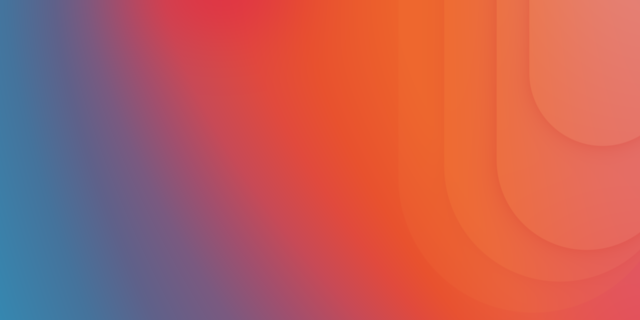
Give the GLSL for this background, as a WebGL 2 fragment shader.

```glsl
#version 300 es
precision highp float;
// Blue to violet to orange gradient whose bands lean and bend with height,
// warmed by a red glow at the top and a pink wash on the right, under four
// nested round-bottomed panels with soft shadows. Lengths are canvas heights.

#define BAND_BEND 1.5
#define GLOW_CENTER vec2(0.69, 1.03)
#define GLOW_SIZE vec2(0.24, 0.17)
#define GLOW_AMOUNT 0.75
#define WASH_START 1.30
#define WASH_END 2.05
#define PANEL_LIFT 0.07
#define SHADOW_DEPTH 0.12
#define SHADOW_WIDTH 0.032

uniform vec2 u_resolution;
out vec4 outColor;

const int STOPS = 9;
const vec3 STOP_COLOR[STOPS] = vec3[](
    vec3(0.21, 0.53, 0.69), vec3(0.27, 0.45, 0.61), vec3(0.37, 0.38, 0.54),
    vec3(0.48, 0.35, 0.50), vec3(0.63, 0.31, 0.43), vec3(0.78, 0.29, 0.34),
    vec3(0.88, 0.29, 0.24), vec3(0.91, 0.32, 0.18), vec3(0.93, 0.39, 0.17));

// Where each colour lies along the bottom (x) and the top (y)
const vec2 STOP_PLACE[STOPS] = vec2[](
    vec2(0.00, -0.22), vec2(0.28, 0.02), vec2(0.48, 0.17),
    vec2(0.72, 0.27), vec2(0.92, 0.39), vec2(1.13, 0.52),
    vec2(1.32, 0.75), vec2(1.44, 0.94), vec2(1.68, 1.25));

// Centre and radius of each panel, back to front
const vec3 PANELS[4] = vec3[](
    vec3(1.667, 0.445, 0.422), vec3(1.750, 0.482, 0.362),
    vec3(1.833, 0.500, 0.281), vec3(1.883, 0.773, 0.229));

const vec3 RED_GLOW = vec3(0.88, 0.19, 0.27);
const vec3 PINK_LOW = vec3(0.89, 0.32, 0.36);
const vec3 PINK_HIGH = vec3(0.87, 0.46, 0.51);
const vec3 PANEL_TINT = vec3(0.97, 0.62, 0.30);
const vec3 SHADOW_TINT = vec3(0.84, 0.22, 0.16);

vec3 leaningGradient(vec2 p) {
    float lean = 1.0 - pow(clamp(1.0 - p.y, 0.0, 1.0), BAND_BEND);
    vec3 color = STOP_COLOR[0];
    float previous = mix(STOP_PLACE[0].x, STOP_PLACE[0].y, lean);
    for (int i = 1; i < STOPS; i++) {
        float place = mix(STOP_PLACE[i].x, STOP_PLACE[i].y, lean);
        float blend = clamp((p.x - previous) / (place - previous), 0.0, 1.0);
        color = mix(color, STOP_COLOR[i], blend);
        previous = place;
    }
    return color;
}

// Signed distance to a half-round bar that runs upward without end
float panelDistance(vec2 p, vec3 panel) {
    vec2 q = p - panel.xy;
    return length(vec2(q.x, min(q.y, 0.0))) - panel.z;
}

void main() {
    vec2 p = gl_FragCoord.xy / u_resolution.y;
    p.x *= 2.0 * u_resolution.y / u_resolution.x; // keep the span two wide
    float pixel = 1.0 / u_resolution.y;

    // Background: gradient, red glow, pink wash
    vec3 color = leaningGradient(p);
    vec2 g = (p - GLOW_CENTER) / GLOW_SIZE;
    color = mix(color, RED_GLOW, GLOW_AMOUNT * exp(-dot(g, g)));
    vec3 pink = mix(PINK_LOW, PINK_HIGH, p.y);
    color = mix(color, pink, smoothstep(WASH_START, WASH_END, p.x));

    // Panels: each shades what lies behind it, then lightens its inside
    for (int i = 0; i < 4; i++) {
        float d = panelDistance(p, PANELS[i]);
        float inside = 1.0 - smoothstep(-pixel, pixel, d);
        float depth = SHADOW_DEPTH * min(float(i), 2.0);
        float shadow = depth * exp(-max(d, 0.0) / SHADOW_WIDTH);
        color = mix(color, SHADOW_TINT, shadow * (1.0 - inside));
        color = mix(color, PANEL_TINT, PANEL_LIFT * inside);
    }
    outColor = vec4(color, 1.0);
}
```
